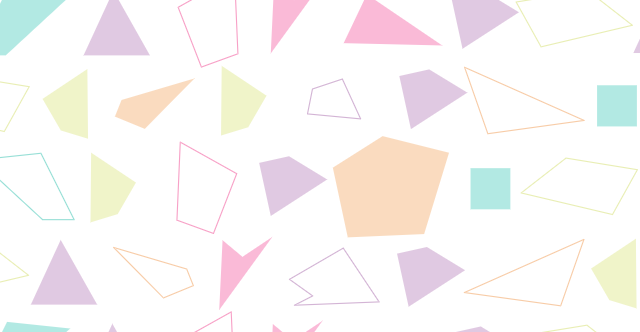
Write a Shadertoy shader that draws this background.

```glsl
// Scattered pastel polygons on white: some filled, some drawn as thin outlines.
// Motifs sit on a staggered, jittered lattice where wide and narrow ones alternate,
// and all of them make way for one large pentagon. Lengths are percent of the height.

#define CELL vec2(27.5, 25.0)
#define STAGGER 6.0
#define LIFT 6.0
#define JITTER 1.4
#define PUSH 60.0
#define LINE_HALF 0.17
#define LILAC vec3(0.88, 0.79, 0.885)
#define PEACH vec3(0.98, 0.86, 0.75)
#define LIME vec3(0.94, 0.955, 0.79)
#define TEAL vec3(0.70, 0.915, 0.89)
#define PINK vec3(0.98, 0.73, 0.845)

const int HERO = 11;

struct Motif { vec4 ab; vec4 cd; vec2 e; vec3 color; bool filled; bool flip; };

vec2 hash2(vec2 p) {
    vec3 q = fract(p.xyx * vec3(0.1031, 0.1030, 0.0973));
    q += dot(q, q.yzx + 33.33);
    return fract((q.xx + q.yz) * q.zy);
}

// Signed distance to the polygon a-b-c-d-e; repeated corners are allowed
float sdPolygon(vec2 p, Motif m) {
    vec2 v[5] = vec2[5](m.ab.xy, m.ab.zw, m.cd.xy, m.cd.zw, m.e);
    float d2 = 1e6, side = 1.0;
    for (int i = 0; i < 5; i++) {
        vec2 a = v[i], edge = v[(i + 4) % 5] - a, w = p - a;
        vec2 off = w - edge * clamp(dot(w, edge) / max(dot(edge, edge), 1e-6), 0.0, 1.0);
        d2 = min(d2, dot(off, off));
        bvec3 c = bvec3(w.y >= 0.0, p.y < a.y + edge.y, edge.x * w.y > edge.y * w.x);
        if (all(c) || !any(c)) side = -side;
    }
    return side * sqrt(d2);
}

Motif quad(vec4 ab, vec4 cd, vec3 color, bool filled, bool flip) {
    return Motif(ab, cd, cd.zw, color, filled, flip);
}

// Compact motifs, all filled
Motif narrowMotif(int n) {
    int kind = (n * 3 + 2 * (n / 7)) % 7;
    if (kind == 0) return quad(vec4(-10, -10, -1, 9.5), vec4(10, -10, 10, -10), LILAC, true, false);
    if (kind == 3) return quad(vec4(-7, 10, -1, 5), vec4(8, 11, -8, -11), PINK, true, false);
    if (kind == 4) return quad(vec4(-6, -6.2, -6, 6.2), vec4(6, 6.2, 6, -6.2), TEAL, true, false);
    if (kind == 2 || kind == 5)
        return quad(vec4(-7, 1.5, 6.5, 10.5), vec4(6.7, -10.5, -1.5, -8), LIME, true, kind == 5);
    return quad(vec4(-10.5, 7, -1.5, 9), vec4(10, 2, -7, -9), LILAC, true, false);
}

// Broad motifs, mostly outlined; the second half of the cycle is mirrored
Motif wideMotif(int n) {
    int kind = (n * 3) % 7;
    bool late = n >= 7;
    if (kind == 0) return quad(vec4(-12, 7.5, 10, 1), vec4(12, -4, 3, -7.7), PEACH, late, late);
    if (kind == 1) return quad(vec4(-15, -7.7, 7.7, 7.7), vec4(14.7, -7, 14.7, -7), PINK, late, late);
    if (kind == 2) return quad(vec4(-14.5, 8, 4.5, 10), vec4(14.5, -10, 5, -10), TEAL, late, late);
    if (kind == 3 && late) return quad(vec4(-6.5, 3, 2.5, 6), vec4(8, -6, -8, -4.5), LILAC, false, false);
    if (kind == 3) return Motif(vec4(-13.5, -0.7, 2.7, 8.7), vec4(13.5, -7.5, -12, -8.5),
                                vec2(-6.5, -5.7), LILAC, false, false);
    if (kind == 4) return quad(vec4(-17.5, -2, -4, 8.5), vec4(17.5, 5, 10, -8.5), LIME, false, late);
    if (kind == 5) return quad(vec4(-8, 13.5, 9, 4), vec4(2, -14, -9, -10), PINK, false, late);
    return quad(vec4(-18, -6, 18, 10), vec4(11, -10, 11, -10), PEACH, false, late);
}

Motif heroMotif() {
    return Motif(vec4(-17.5, 6, -2.5, 15.5), vec4(17.5, 10.5, 10, -14), vec2(-13, -15), PEACH, true, false);
}

vec2 cellCenter(int col, int row) {
    float shift = (row & 1) == 1 ? -STAGGER : STAGGER;
    return (vec2(col, row) + 0.5) * CELL + vec2(shift, LIFT);
}

void mainImage(out vec4 fragColor, in vec2 fragCoord) {
    float pixel = 100.0 / iResolution.y;
    vec2 p = fragCoord * pixel;
    vec2 heroCenter = cellCenter(4, 1);
    vec3 color = vec3(1.0);

    for (int row = -1; row <= 3; row++)
    for (int col = -1; col <= 7; col++) {
        int serial = (7 * row + col + 28) % 28;
        vec2 center = cellCenter(col, row);
        Motif m;
        if (serial == HERO) {
            m = heroMotif();
        } else {
            if (serial % 2 == 1) m = wideMotif(serial / 2);
            else m = narrowMotif(serial / 2);
            vec2 away = center - heroCenter;
            center += away * PUSH / dot(away, away);
            center += (hash2(vec2(col, row) + 9.0) - 0.5) * JITTER;
        }
        vec2 q = p - center;
        if (m.flip) q.x = -q.x;

        // Outlines use a slightly deeper tint than fills
        float d = sdPolygon(q, m);
        if (!m.filled) d = abs(d) - LINE_HALF;
        vec3 ink = m.filled ? m.color : mix(m.color, m.color * m.color, 0.5);
        color = mix(color, ink, clamp(0.5 - d / pixel, 0.0, 1.0));
    }
    fragColor = vec4(color, 1.0);
}
```
